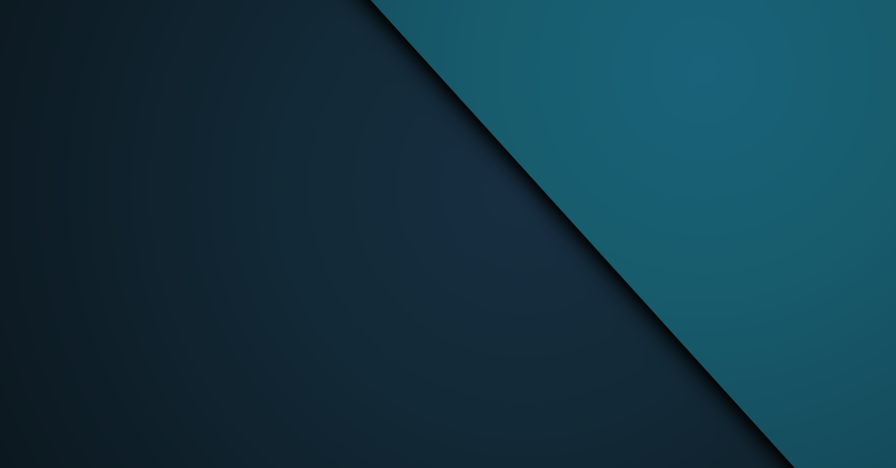
Give the GLSL for this background, as a WebGL 2 fragment shader.

```glsl
#version 300 es
precision highp float;

uniform vec2 u_resolution;
out vec4 fragColor;

// Diagonal edge, as fractions of the canvas
const vec2 EDGE_TOP = vec2(0.4135, 1.0);
const vec2 EDGE_BOTTOM = vec2(0.8870, 0.0);

// Glow centres, as fractions of the canvas
const vec2 NAVY_CENTER = vec2(0.585, 0.60);
const vec2 TEAL_CENTER = vec2(0.785, 0.85);

// Glow radii and shadow width, in canvas heights
const float NAVY_RADIUS = 1.25;
const float TEAL_RADIUS = 1.0;
const float SHADOW_WIDTH = 0.030;
const float SHADOW_STRENGTH = 0.90;

const vec3 NAVY_CORE = vec3(0.092, 0.182, 0.260);
const vec3 NAVY_MID = vec3(0.070, 0.160, 0.212);
const vec3 NAVY_RIM = vec3(0.046, 0.095, 0.125);
const vec3 TEAL_CORE = vec3(0.098, 0.384, 0.475);
const vec3 TEAL_MID = vec3(0.090, 0.362, 0.428);
const vec3 TEAL_RIM = vec3(0.078, 0.285, 0.350);

// Blend of three colours, with the middle one at position stop
vec3 ramp(vec3 core, vec3 mid, vec3 rim, float stop, float t) {
    vec3 inner = mix(core, mid, clamp(t / stop, 0.0, 1.0));
    return mix(inner, rim, clamp((t - stop) / (1.0 - stop), 0.0, 1.0));
}

// Signed distance to the line from a to b, positive on its left
float lineDistance(vec2 p, vec2 a, vec2 b) {
    vec2 along = normalize(b - a);
    return dot(p - a, vec2(-along.y, along.x));
}

void main() {
    vec2 scale = vec2(u_resolution.x / u_resolution.y, 1.0);
    vec2 p = gl_FragCoord.xy / u_resolution.y;
    float pixel = 1.0 / u_resolution.y;

    // Positive over the teal panel, negative over the navy one
    float d = lineDistance(p, EDGE_TOP * scale, EDGE_BOTTOM * scale);

    // Navy panel with the shadow cast by the teal panel
    float navyT = distance(p, NAVY_CENTER * scale) / NAVY_RADIUS;
    vec3 navy = ramp(NAVY_CORE, NAVY_MID, NAVY_RIM, 0.42, navyT);
    float depth = max(-d, 0.0) / SHADOW_WIDTH;
    navy *= 1.0 - SHADOW_STRENGTH * exp(-depth * (0.7 + 0.6 * depth));

    // Teal panel
    float tealT = distance(p, TEAL_CENTER * scale) / TEAL_RADIUS;
    vec3 teal = ramp(TEAL_CORE, TEAL_MID, TEAL_RIM, 0.45, tealT);

    float cover = smoothstep(-0.75 * pixel, 0.75 * pixel, d);
    fragColor = vec4(mix(navy, teal, cover), 1.0);
}
```
